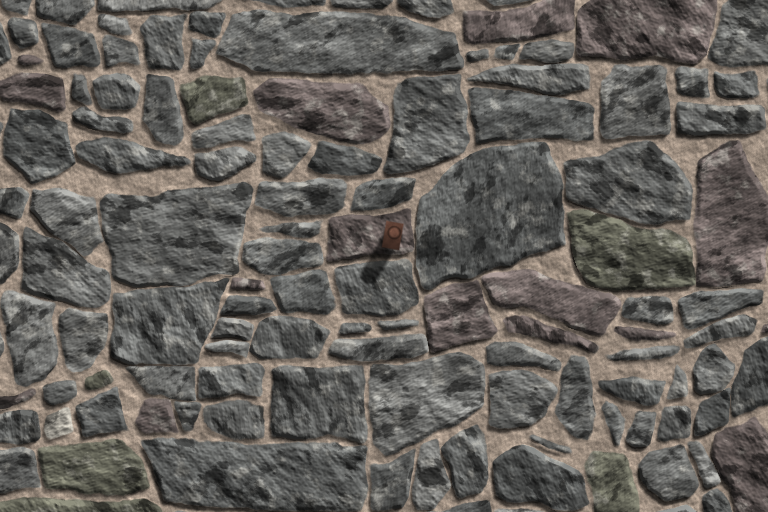
This texture is drawn by a Shadertoy shader. Its source:

```glsl
float hash(vec2 p) {
    return fract(sin(dot(p, vec2(127.1, 311.7))) * 43758.5453);
}

float noise(vec2 p) {
    vec2 i = floor(p), f = fract(p);
    f = f * f * (3.0 - 2.0 * f);
    return mix(mix(hash(i), hash(i + vec2(1, 0)), f.x),
               mix(hash(i + vec2(0, 1)), hash(i + vec2(1, 1)), f.x), f.y);
}

float fbm(vec2 p) {
    float sum = 0.0, amp = 0.5;
    for (int i = 0; i < 5; i++) {
        sum += amp * noise(p);
        p = mat2(1.6, 1.2, -1.2, 1.6) * p + 3.7;
        amp *= 0.55;
    }
    return sum;
}

float smin(float a, float b, float k) {
    float h = max(k - abs(a - b), 0.0) / k;
    return min(a, b) - h * h * k * 0.25;
}

// x: distance inside the stone edge, y: stone id
vec2 masonry(vec2 p) {
    float rough = 0.014 * (fbm(p * 24.0) - 0.53);
    p += 0.075 * (vec2(noise(p * 4.0), noise(p * 4.0 + 31.0)) - 0.5);
    p += 0.012 * (vec2(noise(p * 19.0 + 5.0), noise(p * 19.0 + 57.0)) - 0.5);
    vec2 lo = vec2(-0.15, -0.12), hi = vec2(1.7, 1.12);
    float d = 1.0, id = 0.37;

    // Split the wall by tilted lines until each piece is one stone
    for (int i = 0; i < 12; i++) {
        vec2 size = hi - lo, mid = p - 0.5 * (lo + hi);
        float area = size.x * size.y;
        if (area < 0.0045 + 0.1 * pow(hash(vec2(id, 1.3)), 2.3)) break;
        vec2 cut = mix(lo, hi, mix(0.32, 0.68, hash(vec2(id, 2.1))));
        float tilt = hash(vec2(id, 3.7)) - 0.5;
        bool upright = size.x > size.y * (mix(1.2, 2.0, hash(vec2(id, 4.9))) + 2.0 * area);
        float s = upright ? p.x - cut.x - 0.8 * tilt * mid.y
                          : p.y - cut.y - 0.6 * tilt * mid.x * size.y / size.x;
        d = smin(d, abs(s), 0.009);
        if (upright) { if (s > 0.0) lo.x = cut.x; else hi.x = cut.x; }
        else { if (s > 0.0) lo.y = cut.y; else hi.y = cut.y; }
        id = hash(vec2(id + 0.61 * step(0.0, s), float(i) + 5.0));
    }

    // Chip the corners
    vec2 q = p - 0.5 * (lo + hi), r = 0.5 * (hi - lo);
    for (int i = 0; i < 4; i++) {
        vec2 corner = vec2(i & 1, i >> 1) * 2.0 - 1.0;
        float k = float(i);
        vec2 n = normalize(corner * r.yx * vec2(mix(0.5, 1.6, hash(vec2(id, k + 11.0))), 1.0));
        float reach = mix(0.72, 1.15, hash(vec2(id, k + 21.0)));
        d = smin(d, reach * dot(abs(n), r) - dot(n, q), 0.005);
    }
    return vec2(d + rough - mix(0.003, 0.008, hash(vec2(id, 6.0))), id);
}

// Bedding direction differs from stone to stone
vec2 bedding(vec2 p, float id) {
    float a = (id - 0.5) * 2.4;
    return mat2(cos(a), sin(a), -sin(a), cos(a)) * p * vec2(1.0, 1.6) + id * 40.0;
}

float relief(vec2 p, vec2 stone) {
    float rock = 0.008 + 0.023 * (fbm(bedding(p, stone.y) * 14.0) - 0.53);
    return mix(0.005 * fbm(p * 50.0), rock, smoothstep(-0.003, 0.011, stone.x));
}

void mainImage(out vec4 fragColor, in vec2 fragCoord) {
    vec2 p = fragCoord / iResolution.y;
    float px = 1.0 / iResolution.y;
    vec2 sun = vec2(0.5, 0.86);
    vec2 stone = masonry(p), ahead = masonry(p + sun * 0.004);
    float inside = smoothstep(-0.001 - px * 0.5, 0.001 + px * 0.5, stone.x);
    vec2 bed = bedding(p, stone.y);

    // Stone colour: greys, with some purple, olive and pale pieces
    float kind = hash(vec2(stone.y, 8.0));
    vec3 rock = mix(vec3(0.325, 0.33, 0.325), vec3(0.42, 0.42, 0.41), hash(vec2(stone.y, 7.0)));
    if (kind < 0.1) rock = vec3(0.38, 0.345, 0.335);
    else if (kind < 0.14) rock = vec3(0.36, 0.36, 0.315);
    else if (kind > 0.97) rock = vec3(0.6, 0.585, 0.55);
    rock *= 0.72 + 0.5 * fbm(p * 15.0 + stone.y * 30.0);

    // Broken faces, pale lichen and dark pits
    rock *= 0.9 + 0.19 * smoothstep(0.5, 0.55, fbm(bed * 8.0 + 9.0));
    float lichen = smoothstep(0.56, 0.8, fbm(p * 40.0 + stone.y * 50.0));
    rock = mix(rock, vec3(0.6, 0.59, 0.56), 0.5 * lichen);
    rock *= 1.0 - 0.45 * smoothstep(0.43, 0.3, fbm(bed * 22.0 + 4.0));

    // Sandy mortar
    vec3 mortar = vec3(0.62, 0.56, 0.505) * (0.78 + 0.38 * fbm(p * 40.0));
    mortar *= 0.92 + 0.16 * noise(p * 190.0);
    vec3 col = mix(mortar, rock, inside);

    // Raking sunlight and shadows below the stones
    float slope = (relief(p, stone) - relief(p + sun * 0.004, vec2(ahead.x, stone.y))) / 0.004;
    col *= clamp(1.0 + 0.9 * slope, 0.4, 1.5);
    vec2 above = masonry(p + sun * 0.014);
    float overhang = mix(0.15, 0.65, hash(vec2(above.y, 9.0)));
    col *= 1.0 - overhang * (1.0 - inside) * smoothstep(0.0, 0.008, above.x);

    // Rusty bolt with its cast shadow
    vec2 b = p - vec2(0.767, 0.54);
    float along = clamp(dot(b, -sun), 0.0, 0.09);
    col *= 1.0 - 0.6 * (1.0 - smoothstep(0.012, 0.022, length(b + sun * along)));
    b = mat2(0.98, 0.17, -0.17, 0.98) * b;
    vec2 e = abs(b) - vec2(0.017, 0.026);
    vec3 rust = vec3(0.32, 0.22, 0.18) * (0.7 + 0.6 * fbm(p * 60.0));
    rust *= 1.0 + 12.0 * b.y;
    float nut = length(b - vec2(0.002, 0.006)) - 0.011;
    rust *= 1.0 + 0.3 * (1.0 - smoothstep(-px, px, nut)) - 0.4 * smoothstep(0.004, 0.0, abs(nut));
    col = mix(col, rust, 1.0 - smoothstep(-px, px, max(e.x, e.y)));

    fragColor = vec4(clamp(col, 0.0, 1.0), 1.0);
}
```
